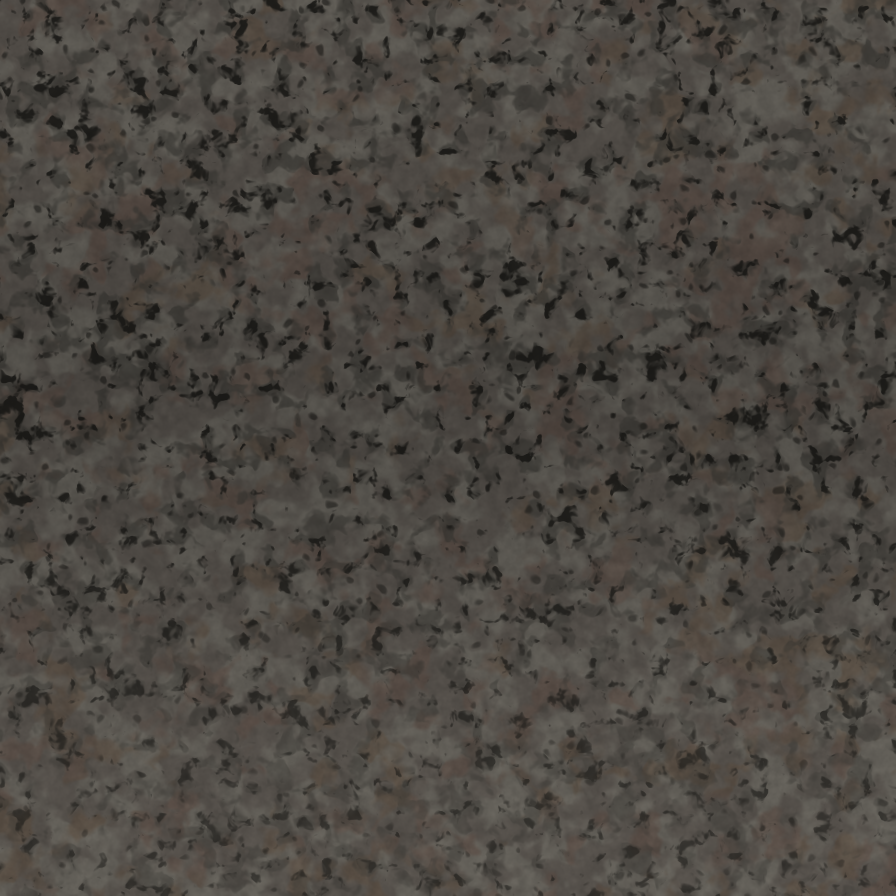
Write a three.js fragment shader that draws this texture.

```glsl
varying vec2 vUv;

const vec3 BASE = vec3(0.312, 0.294, 0.274);
const vec3 PALE = vec3(0.362, 0.350, 0.325);
const vec3 PINK = vec3(0.322, 0.262, 0.232);
const vec3 OCHRE = vec3(0.322, 0.268, 0.218);
const vec3 GREY = vec3(0.205, 0.200, 0.184);
const vec3 BLACK = vec3(0.095, 0.092, 0.082);

const float PALE_SCALE = 42.0;
const float PINK_SCALE = 36.0;
const float GREY_SCALE = 60.0;
const float SPECK_SCALE = 88.0;
const float DOT_SCALE = 48.0;
const float DOT_SHARE = 0.16;
const float PINK_AMOUNT = 0.55;
const float GREY_AMOUNT = 0.62;
const float SPECK_AMOUNT = 0.88;
const float MOTTLE = 0.10;
const float WARP = 0.007;

float hash(vec2 p) {
  vec3 q = fract(vec3(p.xyx) * 0.1031);
  q += dot(q, q.yzx + 33.33);
  return fract((q.x + q.y) * q.z);
}

float noise(vec2 p) {
  vec2 i = floor(p);
  vec2 f = fract(p);
  f = f * f * (3.0 - 2.0 * f);
  float low = mix(hash(i), hash(i + vec2(1.0, 0.0)), f.x);
  float high = mix(hash(i + vec2(0.0, 1.0)), hash(i + 1.0), f.x);
  return mix(low, high, f.y);
}

// Three rotated octaves, normalised to 0..1
float fbm(vec2 p) {
  float sum = 0.0;
  float weight = 0.571;
  for (int k = 0; k < 3; k++) {
    sum += weight * noise(p);
    p = mat2(1.6, 1.2, -1.2, 1.6) * p + 17.3;
    weight *= 0.5;
  }
  return sum;
}

// Sparse round mica grains, one candidate per jittered cell
float micaDots(vec2 p) {
  vec2 cell = floor(p);
  float cover = 0.0;
  for (int y = -1; y <= 1; y++) {
    for (int x = -1; x <= 1; x++) {
      vec2 id = cell + vec2(float(x), float(y));
      vec2 centre = id + vec2(hash(id + 51.0), hash(id + 87.0));
      float radius = mix(0.10, 0.21, hash(id + 23.0));
      float present = step(hash(id + 11.0), DOT_SHARE);
      float dist = length(p - centre) + 0.12 * (noise(p * 5.0) - 0.5);
      cover = max(cover, present * (1.0 - smoothstep(radius - 0.09, radius + 0.09, dist)));
    }
  }
  return cover;
}

// Dim band above the middle, brightening toward the lower right
float lighting(vec2 uv) {
  float band = (uv.y - 0.57) / 0.22;
  float glow = 1.0 - smoothstep(0.0, 0.5, uv.y - 0.15 * (uv.x - 0.5));
  return 1.0 - 0.09 * exp(-band * band) + 0.07 * glow;
}

void main() {
  vec2 warp = vec2(noise(vUv * 80.0), noise(vUv * 80.0 + 40.0)) - 0.5;
  vec2 p = vUv + WARP * warp;

  // Feldspar and quartz ground
  float pale = smoothstep(0.38, 0.68, fbm(p * PALE_SCALE + 5.0));
  vec3 color = mix(BASE, PALE, pale);
  float pink = smoothstep(0.52, 0.72, fbm(p * PINK_SCALE + 130.0));
  vec3 tint = mix(PINK, OCHRE, smoothstep(0.4, 0.6, noise(p * 14.0 + 70.0)));
  color = mix(color, tint, PINK_AMOUNT * pink);

  // Translucent grey grains, with dark specks gathered among them
  float fade = mix(0.62, 1.0, smoothstep(0.08, 0.55, vUv.y));
  float clump = fbm(p * GREY_SCALE + 210.0);
  float grey = smoothstep(0.50, 0.70, clump);
  color = mix(color, GREY, GREY_AMOUNT * fade * grey);
  float speckField = fbm(p * SPECK_SCALE + 320.0) + 0.55 * (clump - 0.5);
  float speck = smoothstep(0.64, 0.84, speckField);
  speck = max(speck, 0.65 * micaDots(p * DOT_SCALE));
  color = mix(color, BLACK, SPECK_AMOUNT * fade * speck);

  // Fine mottling and uneven light
  color *= 1.0 + MOTTLE * (fbm(vUv * 120.0 + 400.0) - 0.5) * 2.0;
  gl_FragColor = vec4(color * lighting(vUv), 1.0);
}
```
